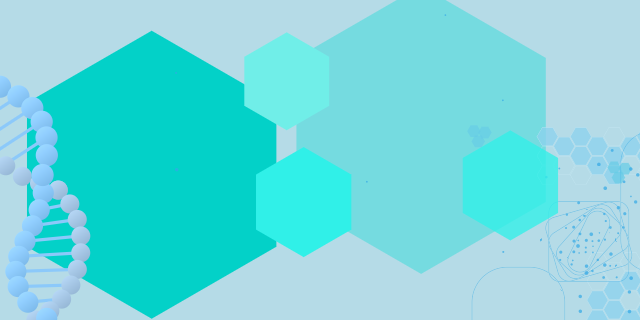
Write a Shadertoy shader that draws this background.

```glsl
// Pale medical backdrop: large teal hexagons, a beaded helix and a fine blue lattice.
#define BACKDROP vec3(0.71, 0.86, 0.905)
#define DEEP_TEAL vec3(0.01, 0.82, 0.785)
#define SOFT_TEAL vec3(0.46, 0.86, 0.88)
#define MINT vec3(0.44, 0.935, 0.91)
#define AQUA vec3(0.19, 0.94, 0.91)
#define BEAD_BLUE vec3(0.55, 0.79, 0.98)
#define BEAD_GREY vec3(0.65, 0.78, 0.90)
#define LINE_BLUE vec3(0.20, 0.66, 0.90)
#define TILE_BLUE vec3(0.55, 0.82, 0.93)
#define TILE_RADIUS 0.0347
#define BEAD_RADIUS 0.033
#define LINE_WIDTH 0.0008

// A strand is a cubic curve with four control points.
struct Strand { vec2 a, b, c, d; };

float hash(vec2 p) {
    vec3 q = fract(vec3(p.xyx) * 0.1031);
    q += dot(q, q.yzx + 33.33);
    return fract((q.x + q.y) * q.z);
}

// Coverage of a shape from its signed distance.
float fill(float d) { return clamp(0.5 - d * iResolution.y, 0.0, 1.0); }

// Hexagon with a corner at the top.
float hexagon(vec2 p, float radius) {
    p = abs(p);
    return max(p.x, 0.5 * p.x + 0.866 * p.y) - 0.866 * radius;
}

float roundBox(vec2 p, vec2 halfSize, float radius) {
    vec2 q = abs(p) - halfSize + radius;
    return length(max(q, 0.0)) + min(max(q.x, q.y), 0.0) - radius;
}

float segment(vec2 p, vec2 a, vec2 b) {
    vec2 ab = b - a;
    return length(p - a - ab * clamp(dot(p - a, ab) / dot(ab, ab), 0.0, 1.0));
}

vec2 along(Strand s, float t) {
    float u = 1.0 - t;
    return u*u*u * s.a + 3.0*u*u*t * s.b + 3.0*u*t*t * s.c + t*t*t * s.d;
}

void drawBeads(inout vec3 col, vec2 p, Strand s, int count, float radius, vec3 tint) {
    for (int i = 0; i < count; i++) {
        vec2 q = (p - along(s, float(i) / float(count - 1))) / radius;
        vec3 shade = tint + 0.06 * dot(q, vec2(-0.6, 0.8));
        col = mix(col, shade, fill((length(q) - 1.0) * radius));
    }
}

void drawHelix(inout vec3 col, vec2 p) {
    Strand upper = Strand(vec2(0.0, 0.729), vec2(0.129, 0.675), vec2(0.174, 0.583), vec2(0.133, 0.453));
    Strand lower = Strand(vec2(0.133, 0.453), vec2(0.168, 0.279), vec2(-0.081, 0.161), vec2(0.146, 0.005));
    Strand backUpper = Strand(vec2(0.018, 0.482), vec2(0.07, 0.44), vec2(0.12, 0.43), vec2(0.182, 0.406));
    Strand backLower = Strand(vec2(0.182, 0.406), vec2(0.311, 0.286), vec2(0.253, 0.069), vec2(0.112, 0.0));

    // Rungs
    float rungs = 1.0;
    for (int i = 1; i < 8; i++) {
        float t = float(i);
        rungs = min(rungs, segment(p, along(lower, (t + 1.0) / 9.0), along(backLower, t / 9.0)));
        vec2 start = along(upper, min(t, 4.0) / 6.0);
        rungs = min(rungs, segment(p, start, start - vec2(0.135, 0.088)));
    }
    col = mix(col, BEAD_BLUE, fill(rungs - 0.005));

    // Beads, back strand first
    drawBeads(col, p, backUpper, 4, BEAD_RADIUS * 0.9, BEAD_GREY);
    drawBeads(col, p, backLower, 10, BEAD_RADIUS * 0.9, BEAD_GREY);
    drawBeads(col, p, lower, 10, BEAD_RADIUS, BEAD_BLUE);
    drawBeads(col, p, upper, 7, BEAD_RADIUS * 1.05, BEAD_BLUE);
}

void drawLattice(inout vec3 col, vec2 p) {
    // Two interleaved grids give the nearest tile centre
    vec2 origin = vec2(1.711, 0.573);
    vec2 size = TILE_RADIUS * vec2(3.0, 1.732);
    vec2 a = mod(p - origin, size) - 0.5 * size;
    vec2 b = mod(p - origin - 0.5 * size, size) - 0.5 * size;
    vec2 cell = dot(a, a) < dot(b, b) ? a : b;
    vec2 centre = p - cell;
    float pick = hash(round((centre - origin) / size * 2.0) + 50.0);
    float band = step(1.69, centre.x) * step(0.43, centre.y) * step(centre.y, 0.59);
    float corner = step(1.82, centre.x) * step(centre.y, 0.19);
    float zone = max(band, corner);
    float d = hexagon(cell.yx, TILE_RADIUS * 0.95);
    col = mix(col, TILE_BLUE, 0.75 * zone * step(0.42, pick) * fill(d));
    col = mix(col, vec3(0.78, 0.91, 0.96), 0.5 * zone * fill(abs(d) - LINE_WIDTH));

    // Small three-tile clusters
    for (int i = 0; i < 6; i++) {
        float angle = 2.094 * float(i) + 0.4;
        vec2 hub = i < 3 ? vec2(1.497, 0.578) : vec2(1.935, 0.465);
        vec2 q = p - hub - 0.02 * vec2(cos(angle), sin(angle));
        col = mix(col, vec3(0.40, 0.80, 0.90), 0.7 * fill(hexagon(q.yx, 0.021)));
    }
}

void drawTracery(inout vec3 col, vec2 p) {
    // Tilted loops around the hub, then an arch and a side loop
    vec2 hub = vec2(1.84, 0.245);
    float lines = abs(roundBox(p - vec2(1.62, -0.05), vec2(0.145, 0.215), 0.11));
    lines = min(lines, abs(roundBox(p - vec2(2.06, 0.37), vec2(0.12, 0.22), 0.1)));
    for (int i = 0; i < 5; i++) {
        float k = float(i), angle = 0.28 * k;
        vec2 q = mat2(cos(angle), -sin(angle), sin(angle), cos(angle)) * (p - hub);
        lines = min(lines, abs(roundBox(q, vec2(0.125 - 0.006 * k, 0.125 - 0.022 * k), 0.035)));
    }
    col = mix(col, LINE_BLUE, 0.5 * fill(lines - LINE_WIDTH));

    // Dots thin out away from the hub
    vec2 id = floor(p / 0.02);
    vec2 jitter = 0.3 + 0.4 * vec2(hash(id), hash(id + 71.0));
    vec2 away = p - hub + vec2(0.0, 0.02);
    float chance = 0.05 * step(1.7, p.x) * step(p.y, 0.55) + 0.65 * exp(-160.0 * dot(away, away));
    float dot2 = length(p - (id + jitter) * 0.02) - mix(0.002, 0.006, hash(id + 19.0));
    col = mix(col, LINE_BLUE, 0.7 * step(hash(id + 37.0), chance) * fill(dot2));
}

void mainImage(out vec4 fragColor, in vec2 fragCoord) {
    vec2 p = fragCoord / iResolution.y;
    vec3 col = BACKDROP;

    // Large and middle hexagons
    col = mix(col, DEEP_TEAL, fill(hexagon(p - vec2(0.474, 0.454), 0.450)));
    col = mix(col, SOFT_TEAL, fill(hexagon(p - vec2(1.316, 0.594), 0.450)));
    col = mix(col, MINT, fill(hexagon(p - vec2(0.896, 0.746), 0.153)));
    col = mix(col, AQUA, fill(hexagon(p - vec2(0.949, 0.3685), 0.172)));

    // Fine blue detail, with a sheer hexagon above it
    drawLattice(col, p);
    drawTracery(col, p);
    col = mix(col, AQUA, 0.77 * fill(hexagon(p - vec2(1.595, 0.4205), 0.172)));

    drawHelix(col, p);
    fragColor = vec4(col, 1.0);
}
```
